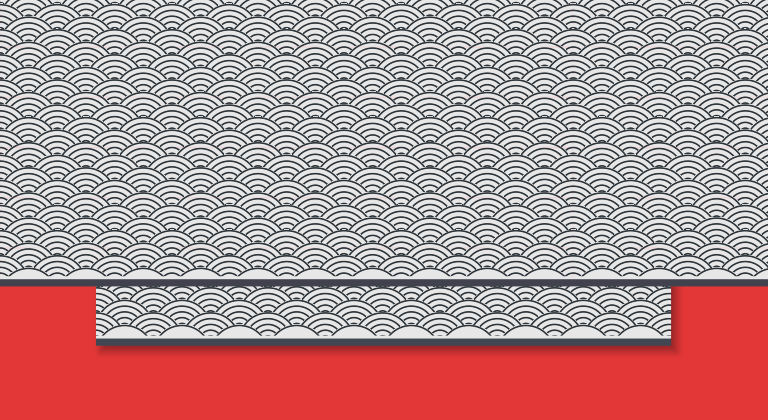
A WebGL 2 fragment shader for this background:

```glsl
#version 300 es
precision highp float;

uniform vec2 u_resolution;
out vec4 fragColor;

// Layout, in units of the canvas height
const float ASPECT = 1.8286;
const float PANEL_BOTTOM = 0.318;
const float PANEL_BAR_TOP = 0.335;
const vec2 INSET_MIN = vec2(0.2286, 0.177);
const vec2 INSET_MAX = vec2(1.598, 0.335);
const float INSET_BAR_TOP = 0.194;
const float HEM = 0.007;

// Wave scales
const float PITCH = 0.1365;
const float RADIUS = 0.0683;
const float ROW_STEP = 0.0299;
const float RING_GAP = 0.0137;
const float LINE_HALF = 0.0019;
const float PANEL_ROW = 0.2927;
const float INSET_ROW = 0.1567;

// Faint tile seams
const float SEAM_X = 1.3645;
const float SEAM_Y = 0.888;
const float SEAM_STEP = 0.1196;
const float SEAM_HALF = 0.0012;

// Shadow
const vec2 SHADOW_SHIFT = vec2(0.012, -0.013);
const float SHADOW_BLUR = 0.021;
const float SHADOW_STRENGTH = 0.6;

const vec3 PAPER = vec3(0.91, 0.905, 0.905);
const vec3 INK = vec3(0.17, 0.20, 0.22);
const vec3 RED = vec3(0.89, 0.215, 0.215);
const vec3 SHADE = vec3(0.36, 0.09, 0.10);
const vec3 PANEL_BAR = vec3(0.26, 0.26, 0.31);
const vec3 INSET_BAR = vec3(0.25, 0.28, 0.32);
const vec3 PINK = vec3(0.95, 0.76, 0.78);

// Antialiased step: 0 below the edge, 1 above it
float above(float edge, float x, float aa) {
    return smoothstep(edge - aa, edge + aa, x);
}

float boxDistance(vec2 p, vec2 lo, vec2 hi) {
    vec2 q = abs(p - 0.5 * (lo + hi)) - 0.5 * (hi - lo);
    return length(max(q, 0.0)) + min(max(q.x, q.y), 0.0);
}

// Ink coverage of overlapping ringed discs; lower rows lie in front.
// Row 0 is centred on y = 0 and has an outline only.
float waveInk(vec2 p, float aa) {
    float reach = RADIUS + LINE_HALF + 0.5 * aa;
    float firstRow = max(0.0, ceil((p.y - reach) / ROW_STEP));
    for (int i = 0; i < 5; i++) {
        float row = firstRow + float(i);
        float x = p.x - 0.5 * PITCH * mod(row, 2.0);
        x = (fract(x / PITCH) - 0.5) * PITCH;
        float r = length(vec2(x, p.y - row * ROW_STEP));
        if (r < reach) {
            float depth = RADIUS - r;
            float ring = row < 0.5 ? 0.0 : round(depth / RING_GAP);
            float d = abs(depth - ring * RING_GAP);
            return 1.0 - above(LINE_HALF, d, 0.6 * aa);
        }
    }
    return 0.0;
}

// Patterned cloth with a plain hem and a dark bar at its foot
vec3 cloth(vec2 p, vec2 origin, float barTop, vec3 bar, vec3 paper, float aa) {
    float ink = waveInk(p - origin, aa) * above(barTop + HEM, p.y, 0.5 * aa);
    return mix(bar, mix(paper, INK, ink), above(barTop, p.y, 0.5 * aa));
}

void main() {
    vec2 p = gl_FragCoord.xy / u_resolution * vec2(ASPECT, 1.0);
    float aa = 1.0 / u_resolution.y;

    // Red ground and soft shadow
    float shadowDist = boxDistance(p - SHADOW_SHIFT, INSET_MIN, INSET_MAX);
    float shadow = 1.0 - smoothstep(-SHADOW_BLUR, SHADOW_BLUR, shadowDist);
    vec3 color = mix(RED, SHADE, shadow * SHADOW_STRENGTH);

    // Lower inset
    vec3 inset = cloth(p, vec2(INSET_MIN.x, INSET_ROW), INSET_BAR_TOP, INSET_BAR, PAPER, aa);
    float insetDist = boxDistance(p, INSET_MIN, INSET_MAX);
    color = mix(inset, color, above(0.0, insetDist, 0.5 * aa));

    // Upper panel, its paper tinted along broken seams
    float rowSeam = abs(fract((p.y - SEAM_Y) / SEAM_STEP + 0.5) - 0.5) * SEAM_STEP;
    float columnSeam = min(p.x, abs(p.x - SEAM_X));
    float broken = 0.5 + 0.5 * sin(p.x * 46.0) * sin(p.x * 17.0 + 1.0);
    float dashes = above(0.0, sin(p.y * 420.0), 0.5);
    float tint = (1.0 - above(SEAM_HALF, rowSeam, aa)) * broken * 0.7;
    tint = max(tint, (1.0 - above(SEAM_HALF, columnSeam, aa)) * dashes);
    vec3 paper = mix(PAPER, PINK, tint);
    vec3 panel = cloth(p, vec2(0.0, PANEL_ROW), PANEL_BAR_TOP, PANEL_BAR, paper, aa);
    color = mix(color, panel, above(PANEL_BOTTOM, p.y, 0.5 * aa));

    fragColor = vec4(color, 1.0);
}
```
